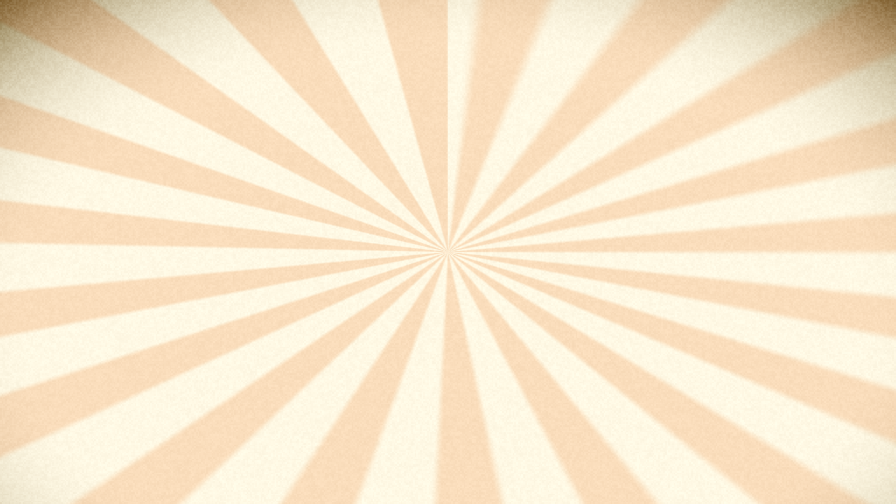
A Shadertoy shader for this background:

```glsl
// Cream and peach sunburst on grainy old paper with brown, burnt upper corners.

// Sineless hash, 0 to 1
float hash(vec2 p) {
    vec3 q = fract(vec3(p.xyx) * 0.1031);
    q += dot(q, q.yzx + 33.33);
    return fract((q.x + q.y) * q.z);
}

float valueNoise(vec2 p) {
    vec2 cell = floor(p), f = fract(p);
    f = f * f * (3.0 - 2.0 * f);
    return mix(mix(hash(cell), hash(cell + vec2(1, 0)), f.x),
               mix(hash(cell + vec2(0, 1)), hash(cell + vec2(1, 1)), f.x), f.y);
}

// Coverage of the peach rays; they run anticlockwise from a seam at the top
float rays(vec2 p) {
    float angle = mod(atan(-p.x, p.y), 6.28319);

    // Uneven spacing: rays spread at the lower left and crowd at the right
    float bend = 1.7 + 2.6 * cos(angle - 2.75) + cos(2.0 * (angle - 2.75));
    float phase = (degrees(angle) - bend) / 19.28;
    float edge = abs(fract(phase + 0.2675) - 0.5) - 0.2325;

    // Edges soften along the turn, and melt together at the hub
    float pixel = 4.0 / (iResolution.y * max(length(p), 0.001));
    float softness = 0.008 + 0.055 * angle / 6.28319 + pixel;
    return 1.0 - smoothstep(-softness, softness, edge);
}

void mainImage(out vec4 fragColor, in vec2 fragCoord) {
    vec2 uv = fragCoord / iResolution.xy;
    vec2 p = uv * 2.0 - 1.0;

    vec3 cream = vec3(1.0, 0.975, 0.895);
    vec3 peach = vec3(0.98, 0.867, 0.735);
    vec3 color = mix(cream, peach, rays(p));

    // Vignette, heaviest in the upper corners
    float reach = 0.9 * p.x * p.x + 0.7 * (p.y + 0.25) * (p.y + 0.25);
    float burn = clamp((reach - 0.75) / 1.24, 0.0, 1.0);
    burn *= burn;
    color *= mix(vec3(1), vec3(0.52, 0.45, 0.28), burn);

    // Paper grain, coarser in tone where the paper is burnt
    float grain = 0.6 * hash(floor(uv * vec2(512, 288)))
                + 0.4 * valueNoise(uv * vec2(256, 144)) - 0.5;
    color += grain * (0.04 + 0.08 * burn) * vec3(0.8, 1.0, 1.2);

    fragColor = vec4(clamp(color, 0.0, 1.0), 1.0);
}
```
